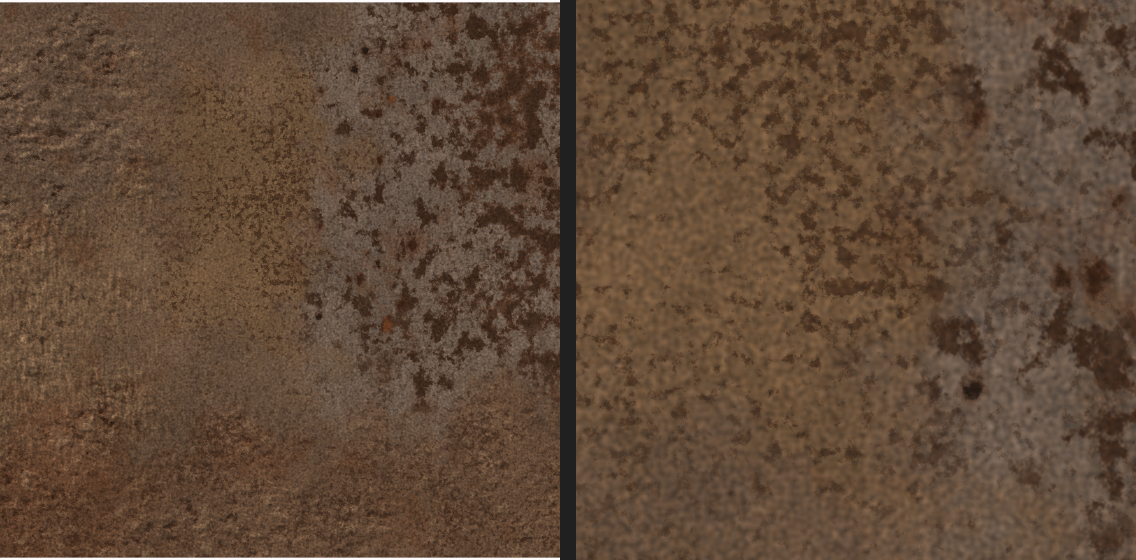
Left, the full canvas; right, a detail of the centre.
Reproduce this texture procedurally as a Shadertoy shader.

```glsl
// Weathered rusty metal plate: patchy brown patina, dark corrosion, pits and fine grain.

vec2 hash2(vec2 p) {
    vec3 q = fract(p.xyx * vec3(0.1031, 0.1030, 0.0973));
    q += dot(q, q.yzx + 33.33);
    return fract((q.xx + q.yz) * q.zy);
}

// Gradient noise, roughly -0.7 to 0.7
float noise(vec2 p) {
    vec2 i = floor(p), f = p - i;
    vec2 u = f * f * f * (f * (f * 6.0 - 15.0) + 10.0);
    vec2 e = vec2(0.0, 1.0);
    float a = dot(hash2(i) * 2.0 - 1.0, f);
    float b = dot(hash2(i + e.yx) * 2.0 - 1.0, f - e.yx);
    float c = dot(hash2(i + e.xy) * 2.0 - 1.0, f - e.xy);
    float d = dot(hash2(i + e.yy) * 2.0 - 1.0, f - e.yy);
    return 1.3 * mix(mix(a, b, u.x), mix(c, d, u.x), u.y);
}

float fbm(vec2 p) {
    float sum = 0.0, amp = 0.6;
    for (int i = 0; i < 5; i++) {
        sum += amp * noise(p);
        p = mat2(1.6, 1.2, -1.2, 1.6) * p + 17.3;
        amp *= 0.65;
    }
    return sum;
}

// Soft rectangle from lo to hi
float softBox(vec2 p, vec2 lo, vec2 hi, float soft) {
    vec2 m = smoothstep(lo - soft, lo + soft, p) * (1.0 - smoothstep(hi - soft, hi + soft, p));
    return m.x * m.y;
}

void mainImage(out vec4 fragColor, in vec2 fragCoord) {
    vec2 uv = fragCoord / iResolution.xy;
    vec2 warped = uv + 0.24 * vec2(fbm(uv * 6.0 + 40.0), fbm(uv * 6.0 + 80.0));

    vec3 dark = vec3(0.190, 0.110, 0.065);
    vec3 rust = vec3(0.355, 0.220, 0.140);
    vec3 tan_ = vec3(0.510, 0.410, 0.310);

    // Large regions of patina
    float greyArea = softBox(warped, vec2(0.59, 0.27), vec2(1.6, 1.6), 0.08);
    float ochreArea = softBox(warped, vec2(0.28, 0.38), vec2(0.58, 0.88), 0.09);
    float streakArea = softBox(warped, vec2(-0.6, 0.20), vec2(0.23, 0.62), 0.08);
    float crustArea = softBox(warped, vec2(-0.6, 0.58), vec2(0.30, 0.95), 0.08);
    float lowArea = 1.0 - smoothstep(0.15, 0.34, warped.y);

    vec3 col = vec3(0.390, 0.305, 0.240);
    col = mix(col, vec3(0.415, 0.348, 0.297), greyArea);
    col = mix(col, vec3(0.425, 0.320, 0.220), ochreArea * 0.85);
    col = mix(col, vec3(0.425, 0.325, 0.235), streakArea * 0.8);
    col = mix(col, vec3(0.385, 0.280, 0.205), lowArea * 0.8);
    col = mix(col, rust, lowArea * (1.0 - smoothstep(0.1, 0.4, warped.x)) * 0.5);
    col *= 1.0 + 0.20 * fbm(uv * 5.0 + 9.0);
    col = mix(col, rust, 0.45 * smoothstep(0.1, 0.5, fbm(uv * 8.0 + 61.0)));

    // Small pale flakes, lit from one side, gathered in clumps
    vec2 flakeUv = uv * vec2(34.0, 44.0);
    float flake = fbm(flakeUv);
    float relief = flake - fbm(flakeUv + vec2(-0.12, 0.22));
    float clump = smoothstep(-0.25, 0.3, fbm(uv * 8.0 + 14.0));
    float flaky = clamp(crustArea + 0.6 * streakArea + 0.75 * lowArea, 0.12, 1.0) * mix(0.35, 1.0, clump);
    col = mix(col, tan_, flaky * 0.6 * smoothstep(0.08, 0.38, flake));
    col = mix(col, dark, flaky * 0.7 * smoothstep(0.12, 0.40, -flake));
    col *= 1.0 + flaky * clamp(relief * 0.6, -0.35, 0.25);

    // Broken vertical scratches
    float streak = noise(uv * vec2(125.0, 32.0)) + 0.7 * noise(uv * vec2(200.0, 60.0) + 5.0);
    col *= 1.0 + streak * (0.06 + 0.26 * streakArea * mix(0.5, 1.0, clump) + 0.05 * greyArea);

    // Ragged corroded blotches, denser towards the right edge
    float blotch = fbm(uv * vec2(30.0, 27.0) + 30.0);
    float density = 0.24 * smoothstep(0.58, 0.95, uv.x) + 0.40 * fbm(uv * 5.0 + 22.0);
    float corroded = greyArea * smoothstep(0.06, 0.34, blotch + density - 0.03);
    col = mix(col, mix(rust * 0.92, dark, smoothstep(-0.15, 0.3, blotch)), corroded * 0.8);

    // Dense dark mottling in drifting clouds
    float mottle = fbm(uv * 92.0 + 12.0);
    float cloud = fbm(uv * 7.0 + 3.0);
    float mottled = 0.35 + 0.45 * ochreArea + 0.20 * greyArea + 0.30 * lowArea;
    col = mix(col, dark, mottled * 0.75 * smoothstep(0.02, 0.42, mottle + 0.5 * cloud));

    // Scattered pits with rusty rims
    for (int i = 0; i < 18; i++) {
        vec2 rnd = hash2(vec2(float(i) * 7.3 + 2.0, 31.7));
        vec2 kind = hash2(vec2(float(i) * 3.1, 88.4));
        vec2 offset = uv - mix(vec2(0.54, 0.34), vec2(0.82, 0.95), rnd);
        float radius = mix(0.003, 0.009, kind.x);
        float d = length(offset * vec2(1.0, 0.85)) + 0.010 * fbm(uv * 70.0) - radius;
        vec3 core = kind.y < 0.3 ? vec3(0.10, 0.07, 0.055)
                  : kind.y < 0.5 ? vec3(0.42, 0.235, 0.13) : dark;
        col = mix(col, rust * 0.9, 0.5 * (1.0 - smoothstep(0.0, 0.009, d)));
        col = mix(col, core, 0.8 * (1.0 - smoothstep(-0.003, 0.003, d)));
    }

    // Fine grain
    float grain = noise(uv * 241.0) + 0.6 * noise(uv * 163.0 + 50.0);
    col *= 1.0 + 0.25 * grain;
    col += 0.015 * noise(uv * 190.0 + 70.0) * vec3(1.0, 0.2, -0.8);

    // Pale strips along the top and bottom edges
    float edge = min(uv.y, 1.0 - uv.y);
    col = mix(vec3(0.99, 0.98, 0.98), col, smoothstep(0.003, 0.0055, edge));

    fragColor = vec4(clamp(col, 0.0, 1.0), 1.0);
}
```
